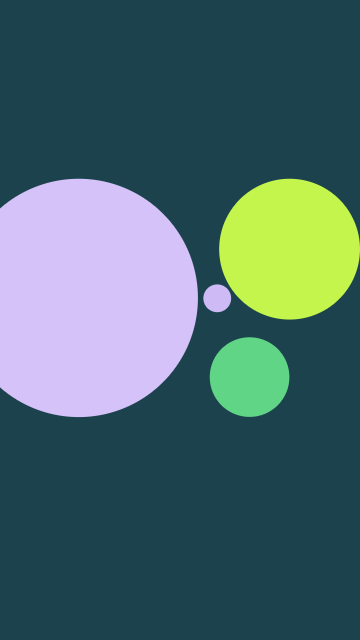
Write a Shadertoy shader that draws this background.

```glsl
const vec3 BACKGROUND = vec3(0.110, 0.263, 0.302);
const vec3 LILAC      = vec3(0.831, 0.761, 0.973);
const vec3 MAUVE      = vec3(0.808, 0.729, 0.961);
const vec3 LIME       = vec3(0.765, 0.961, 0.302);
const vec3 GREEN      = vec3(0.376, 0.835, 0.525);

// Discs: centre.xy and radius, in canvas heights from the canvas centre
const vec3 LARGE_DISC  = vec3(-0.1582,  0.0345, 0.1862);
const vec3 LIME_DISC   = vec3( 0.1712,  0.1107, 0.1100);
const vec3 GREEN_DISC  = vec3( 0.1087, -0.0892, 0.0622);
const vec3 SMALL_DISC  = vec3( 0.0582,  0.0339, 0.0217);

// Antialiased coverage of a disc
float discMask(vec2 p, vec3 disc, float pixel) {
    float d = length(p - disc.xy) - disc.z;
    return clamp(0.5 - d / pixel, 0.0, 1.0);
}

void mainImage(out vec4 fragColor, in vec2 fragCoord) {
    float pixel = 1.0 / iResolution.y;
    vec2 p = (fragCoord - 0.5 * iResolution.xy) * pixel;

    // Flat discs over a flat ground
    vec3 color = BACKGROUND;
    color = mix(color, LILAC, discMask(p, LARGE_DISC, pixel));
    color = mix(color, LIME,  discMask(p, LIME_DISC, pixel));
    color = mix(color, GREEN, discMask(p, GREEN_DISC, pixel));
    color = mix(color, MAUVE, discMask(p, SMALL_DISC, pixel));

    fragColor = vec4(color, 1.0);
}
```
